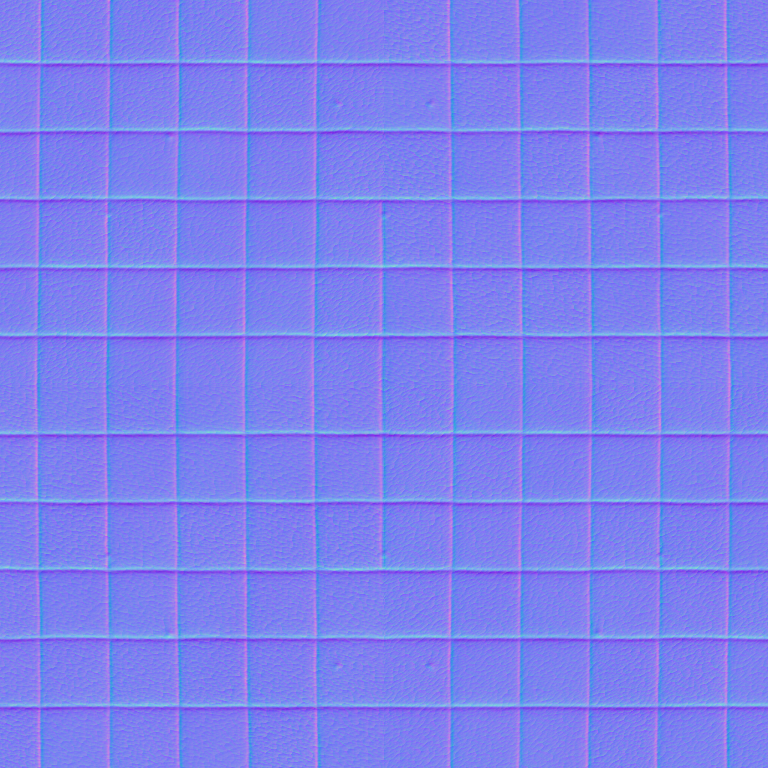
Write a Shadertoy shader that draws this texture map.

```glsl
const vec2  CENTRE       = vec2(0.5, 0.4987);
const vec2  FIRST_LINE   = vec2(0.0885, 0.0638);  // distance of inner joints from the centre
const vec2  PITCH        = vec2(0.0901, 0.0888);
const float LAST_LINE    = 4.0;
const vec2  JOINT_WIDTH  = vec2(0.0019, 0.0021);
const vec2  JOINT_DEPTH  = vec2(0.18, 0.19);
const float JOINT_BEND   = 0.005;
const float WOBBLE       = 0.0006;
const float TILE_SKEW    = 0.0022;
const float TILE_TILT    = 0.022;
const float SEAM_OFFSET  = 0.002;
const float SEAM_END     = 0.241;
const vec2  GRAIN_CELLS  = vec2(150.0, 235.0);
const vec2  GRAIN_DEPTH  = vec2(0.095, 0.115);
const float GRAIN_SLANT  = 0.28;
const float KNOB_RADIUS  = 0.0032;
const float KNOB_HEIGHT  = 0.10;
const vec3  FLAT_COLOUR  = vec3(0.492, 0.503, 0.940);
const vec2  KNOBS[4] = vec2[4](vec2(0.0, 0.221), vec2(0.061, 0.366),
                               vec2(0.279, 0.324), vec2(0.359, 0.223));

vec2 hash2(vec2 p) {
    vec3 a = fract(p.xyx * vec3(0.1031, 0.1030, 0.0973));
    a += dot(a, a.yzx + 33.33);
    return fract((a.xx + a.yz) * a.zy);
}

// Three sines in place of a random walk, roughly -1 to 1
float layeredSines(float t, float seed) {
    return 0.5 * sin(t * 23.0 + seed * 5.1)
         + 0.3 * sin(t * 61.0 + seed * 2.7)
         + 0.2 * sin(t * 157.0 + seed * 7.9);
}

// Slope of soft cellular noise: blended offset from the nearby feature points
vec2 cellSlope(vec2 p) {
    vec2 cell = floor(p), local = fract(p), sum = vec2(0.0);
    float total = 0.0001;
    for (int y = -1; y <= 1; y++)
    for (int x = -1; x <= 1; x++) {
        vec2 neighbour = vec2(x, y);
        vec2 offset = local - neighbour - hash2(cell + neighbour);
        float weight = exp(-9.0 * dot(offset, offset));
        sum += weight * offset;
        total += weight;
    }
    return sum / total;
}

// Slope across a groove: a narrow wall on each side and a faint rounded shoulder
float grooveSlope(float d, float width) {
    float s = d / width;
    float wide = s / 3.0;
    return s * exp(0.5 - 0.5 * s * s) + 0.2 * wide * exp(0.5 - 0.5 * wide * wide);
}

void mainImage(out vec4 fragColor, in vec2 fragCoord) {
    vec2 uv = fragCoord / iResolution.xy;
    vec2 p = uv - CENTRE;
    vec2 side = vec2(p.x < 0.0 ? -1.0 : 1.0, p.y < 0.0 ? -1.0 : 1.0);
    vec2 q = abs(p);
    vec2 width = max(JOINT_WIDTH, 0.7 / iResolution.xy);

    // Joints bow slightly outwards, and every tile edge sits a little askew
    vec2 joint = q - FIRST_LINE;
    joint.x -= JOINT_BEND * (0.5 - 2.0 * q.y);
    vec2 line = clamp(round(joint / PITCH), 0.0, LAST_LINE);
    vec2 tile = floor(joint / PITCH);
    vec2 inTile = fract(joint / PITCH);
    vec2 lineSeed = line + 7.0 * step(0.0, side);
    vec2 wander = vec2(layeredSines(uv.y, lineSeed.x), layeredSines(uv.x, lineSeed.y));
    vec2 skew = vec2(hash2(vec2(line.x, tile.y) + 60.0).x,
                     hash2(vec2(tile.x, line.y) + 80.0).y) - 0.5;
    vec2 arch = 4.0 * inTile.yx * (1.0 - inTile.yx);
    vec2 d = (joint - line * PITCH) * side + WOBBLE * wander
           + TILE_SKEW * vec2(0.4, 1.0) * skew * arch;

    // Each wall of a joint is worn by its own amount
    vec2 wall = step(0.0, d) * 3.0;
    vec2 wear = vec2(layeredSines(uv.y * 0.7, lineSeed.x + wall.x),
                     layeredSines(uv.x * 0.7, lineSeed.y + wall.y));
    vec2 depth = JOINT_DEPTH * (1.0 + vec2(0.4, 0.3) * wear);
    // Walls fade where joints cross, which rounds the tile corners
    vec2 open = 1.0 - vec2(0.75, 0.35) * exp(-0.5 * pow(d.yx / (1.6 * width.yx), vec2(2.0)));
    vec2 slope = open * vec2(-depth.x * grooveSlope(d.x, width.x),
                              depth.y * grooveSlope(d.y, width.y));

    // Short central seam, with a faint crack past each end
    float seamMask = 1.0 - smoothstep(SEAM_END - 0.006, SEAM_END, q.y);
    seamMask += 0.25 * (1.0 - seamMask) * (1.0 - smoothstep(SEAM_END, SEAM_END + 0.04, q.y));
    float seam = p.x + SEAM_OFFSET + WOBBLE * layeredSines(uv.y, 3.0);
    slope.x -= open.x * seamMask * JOINT_DEPTH.x * grooveSlope(seam, width.x * 1.15);

    // Left-facing walls lean a little towards green
    slope.y += 0.4 * max(-slope.x - 0.03, 0.0);

    // Small raised blemishes
    for (int i = 0; i < KNOBS.length(); i++) {
        vec2 knob = (q - KNOBS[i]) * side / KNOB_RADIUS;
        slope += KNOB_HEIGHT * vec2(knob.x, -knob.y) * exp(0.5 - 0.5 * dot(knob, knob));
    }

    // Broad unevenness: pillowed tiles under slow undulations
    vec2 pillow = (inTile - 0.5) * side;
    slope += TILE_TILT * vec2(pillow.x, -pillow.y);
    slope += 0.5 * TILE_TILT * vec2(layeredSines(uv.y + 0.6 * uv.x, 2.0),
                                    layeredSines(uv.x - 0.5 * uv.y, 6.0));

    // Slanted plaster grain, its strength varying from tile to tile
    float roughness = 0.8 + 0.4 * hash2(tile + 11.0 * side + 40.0).x;
    vec2 grainPos = vec2(q.x, q.y + GRAIN_SLANT * q.x + 0.002 * layeredSines(q.x, q.y * 9.0));
    vec2 grain = cellSlope(grainPos * GRAIN_CELLS + 20.0)
               + 0.6 * cellSlope(grainPos * GRAIN_CELLS * 1.7 + 90.0);
    grain *= GRAIN_DEPTH * roughness * vec2(side.x, -side.y);

    // Encode the slopes as a surface direction
    vec2 tilt = slope + grain;
    float blue = FLAT_COLOUR.b - 0.6 * grain.y - 0.6 * dot(tilt, tilt);
    fragColor = vec4(clamp(vec3(FLAT_COLOUR.rg + tilt, blue), 0.0, 1.0), 1.0);
}
```
